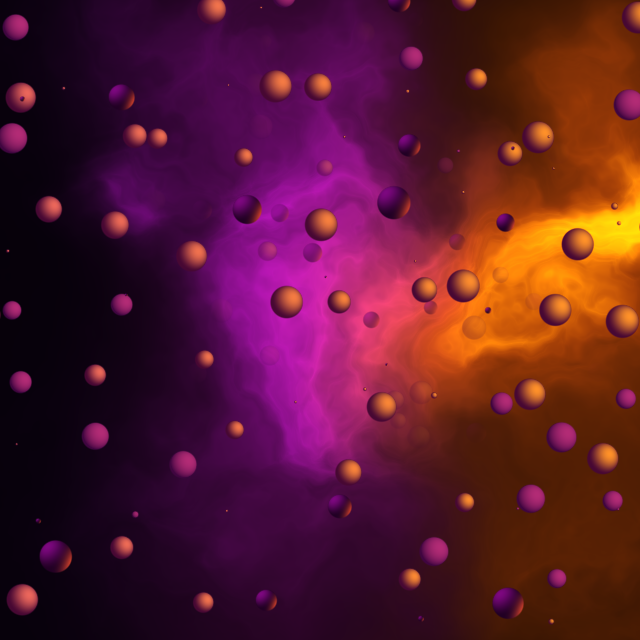
This background is drawn by a Shadertoy shader. Its source:

```glsl
// Matte balls floating in violet and amber smoke over a dark backdrop.

#define WARP 0.26           // how far the smoke is folded
#define SMOKE_SCALE 3.2     // size of the smoke billows
#define WISP_STRENGTH 0.55  // contrast of the thin filaments
#define BALL_CELLS 8.6      // balls across the canvas
#define BALL_CHANCE 0.86    // share of cells that hold a ball
#define BALL_SIZES vec2(0.014, 0.026)
#define SPECK_SIZES vec2(0.0015, 0.0055)
#define VIOLET vec3(0.52, 0.05, 0.56)
#define ROSE vec3(0.50, 0.16, 0.20)
#define EMBER vec3(0.80, 0.30, 0.03)
#define GOLD vec3(1.00, 0.64, 0.02)

vec2 hash2(vec2 p) {
    vec3 h = fract(p.xyx * vec3(0.1031, 0.1030, 0.0973));
    h += dot(h, h.yzx + 33.33);
    return fract((h.xx + h.yz) * h.zy);
}

float corner(vec2 cell, vec2 offset) {
    return dot(hash2(cell + offset) * 2.0 - 1.0, -offset);
}

// Gradient noise, about -0.7 to 0.7
float noise(vec2 p) {
    vec2 c = floor(p), f = fract(p);
    vec2 u = f * f * f * (f * (f * 6.0 - 15.0) + 10.0);
    vec4 g;
    for (int k = 0; k < 4; k++) {
        vec2 o = vec2(k & 1, k >> 1);
        g[k] = dot(hash2(c + o) * 2.0 - 1.0, f - o);
    }
    return mix(mix(g.x, g.y, u.x), mix(g.z, g.w, u.x), u.y);
}

// x: soft billows around 0, y: ridged filaments from 0 to 1
vec2 fractal(vec2 p) {
    vec2 sum = vec2(0.0);
    float weight = 0.5;
    for (int k = 0; k < 5; k++) {
        float n = noise(p);
        float ridge = 1.0 - min(abs(n) * 2.2, 1.0);
        sum += weight * vec2(n, ridge * ridge);
        p = mat2(1.6, 1.2, -1.2, 1.6) * p + 7.3;
        weight *= 0.5;
    }
    return sum;
}

float puff(vec2 p, vec2 centre, vec2 radius) {
    vec2 d = (p - centre) / radius;
    return exp(-dot(d, d));
}

vec3 smoke(vec2 p) {
    // Fold the coordinates into curls
    vec2 s = p * SMOKE_SCALE;
    vec2 fold = vec2(fractal(s + 3.1).x, fractal(s + 19.7).x);
    vec2 q = p + WARP * fold;
    vec2 detail = fractal(s * 1.3 + 2.4 * fold + 11.0);
    float body = max(0.72 + 0.7 * detail.x + WISP_STRENGTH * (detail.y - 0.25), 0.0);

    // Violet cloud, left wing, top plume and low haze
    float violet = 0.80 * puff(q, vec2(0.44, 0.65), vec2(0.14, 0.17))
                 + 0.62 * puff(q, vec2(0.46, 0.42), vec2(0.14, 0.16))
                 + 0.60 * puff(q, vec2(0.18, 0.67), vec2(0.07, 0.09))
                 + 0.50 * puff(q, vec2(0.57, 0.86), vec2(0.07, 0.12))
                 + 0.34 * puff(q, vec2(0.30, 0.90), vec2(0.19, 0.15))
                 + 0.20 * puff(q, vec2(0.38, 0.20), vec2(0.22, 0.22));
    // Lit seam between the two clouds
    float rose = puff(q, vec2(0.63, 0.52), vec2(0.13, 0.20));
    // Amber cloud, its bright core and the dim outer drifts
    float amber = 0.95 * puff(q, vec2(0.97, 0.67), vec2(0.12, 0.11))
                + 0.72 * puff(q, vec2(0.81, 0.55), vec2(0.13, 0.15))
                + 0.40 * puff(q, vec2(0.95, 0.88), vec2(0.13, 0.13))
                + 0.36 * puff(q, vec2(0.95, 0.45), vec2(0.13, 0.13))
                + 0.20 * puff(q, vec2(0.90, 0.13), vec2(0.22, 0.16));

    vec3 backdrop = mix(vec3(0.025, 0.003, 0.04), vec3(0.12, 0.015, 0.10), smoothstep(0.05, 0.5, p.x));
    backdrop = mix(backdrop, vec3(0.19, 0.07, 0.01), smoothstep(0.54, 0.80, q.x));
    vec3 fire = mix(EMBER, GOLD, smoothstep(0.4, 1.0, amber * body));
    return backdrop + body * 1.15 * (violet * VIOLET + rose * ROSE + amber * fire);
}

// Warm balls face the amber light; plum balls catch it only on their rim
vec3 shadeBall(vec3 n, float kind, float warmth) {
    float key = clamp(dot(n, normalize(vec3(0.45, 0.30, 0.85))), 0.0, 1.0);
    float rim = pow(clamp(dot(n, normalize(vec3(0.85, -0.35, 0.15))), 0.0, 1.0), 3.0);
    float fill = clamp(dot(n, normalize(vec3(-0.5, 0.6, 0.6))), 0.0, 1.0);
    vec3 lit = mix(vec3(0.92, 0.40, 0.36), vec3(1.0, 0.57, 0.16), warmth);
    vec3 warm = mix(vec3(0.28, 0.03, 0.20), lit, key * key);
    vec3 plum = vec3(0.13, 0.0, 0.14) + vec3(0.36, 0.03, 0.36) * fill * fill + EMBER * rim * 0.8;
    vec3 magenta = mix(vec3(0.25, 0.02, 0.25), vec3(0.70, 0.17, 0.46), key);
    return kind < 0.58 ? warm : (kind < 0.80 ? magenta : plum);
}

// Jittered grid of balls
vec3 addBalls(vec3 scene, vec2 p, float cells, float chance, vec2 sizes, float opacity, float seed) {
    float edge = 1.0 / iResolution.y;
    for (int k = 0; k < 9; k++) {
        vec2 cell = floor(p * cells) + vec2(k % 3 - 1, k / 3 - 1);
        vec2 place = hash2(cell + seed), trait = hash2(cell + seed + 47.0);
        if (trait.x > chance) continue;
        vec2 centre = (cell + 0.5 + 0.8 * (place - 0.5)) / cells;
        float radius = mix(sizes.x, sizes.y, trait.y);
        vec2 d = (p - centre) / radius;
        float cover = 1.0 - smoothstep(radius - edge, radius + edge, length(d) * radius);
        vec3 normal = vec3(d, sqrt(max(1.0 - dot(d, d), 0.0)));
        float kind = hash2(cell + seed + 91.0).x;
        scene = mix(scene, shadeBall(normal, kind, smoothstep(0.0, 0.9, centre.x)), cover * opacity);
    }
    return scene;
}

void mainImage(out vec4 fragColor, in vec2 fragCoord) {
    vec2 p = fragCoord / iResolution.y;
    vec3 color = smoke(p);
    // Veiled balls deep in the cloud, then the clear ones, then specks
    float veil = 0.6 * puff(p, vec2(0.58, 0.60), vec2(0.20, 0.22));
    color = addBalls(color, p, 11.0, 0.55, BALL_SIZES * 0.75, veil, 130.0);
    color = addBalls(color, p, BALL_CELLS, BALL_CHANCE, BALL_SIZES, 1.0, 20.0);
    color = addBalls(color, p, 12.0, 0.22, SPECK_SIZES, 0.9, 260.0);
    fragColor = vec4(clamp(color, 0.0, 1.0), 1.0);
}
```
